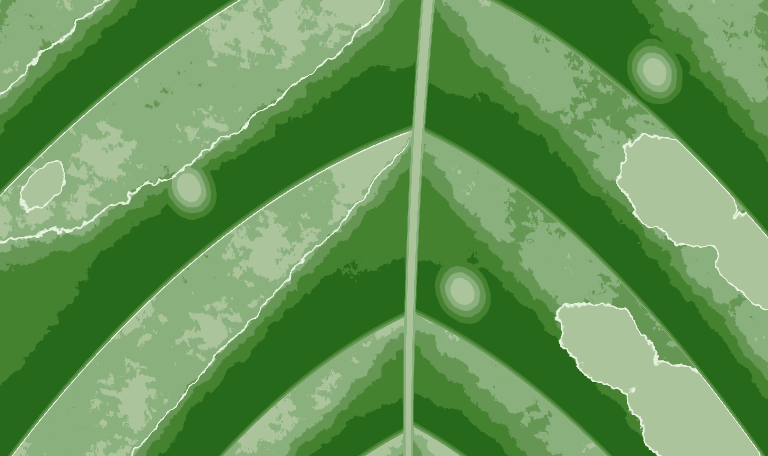
Give the GLSL for this texture, as a Shadertoy shader.

```glsl
// Macro view of a green leaf in flat tones: midrib, curved side veins, pale lobes and thin outlines.

vec2 hash2(vec2 c) {
    return fract(sin(vec2(dot(c, vec2(127.1, 311.7)), dot(c, vec2(269.5, 183.3)))) * 4375.85);
}

// Distance to the nearest scattered cell centre
float cellular(vec2 p) {
    vec2 base = floor(p), f = p - base;
    float nearest = 2.0;
    for (int j = -1; j <= 1; j++)
    for (int i = -1; i <= 1; i++) {
        vec2 o = vec2(i, j);
        nearest = min(nearest, length(o + hash2(base + o) - f));
    }
    return nearest;
}

// Layered sines, turned and bent at each octave
float ripple(vec2 p) {
    float sum = 0.0, amp = 0.5;
    for (int i = 0; i < 5; i++) {
        sum += amp * sin(p.x + 1.3 * sin(p.y)) * cos(p.y * 0.9 + float(i));
        p = mat2(1.3, 1.4, -1.4, 1.3) * p + 2.7;
        amp *= 0.62;
    }
    return sum;
}

float ellipse(vec2 p, vec2 radii, float angle) {
    float c = cos(angle), s = sin(angle);
    p = mat2(c, -s, s, c) * p;
    return (length(p / radii) - 1.0) * min(radii.x, radii.y);
}

// Drop of a side vein below its root, at distance u from the midrib
float veinDrop(float u, bool left) {
    return left ? u * (0.34 + 0.56 * u) : u * (0.44 + 0.62 * u);
}

vec3 leafTone(float level) {
    vec3 tones[6] = vec3[6](vec3(0.15, 0.41, 0.10), vec3(0.27, 0.51, 0.19), vec3(0.40, 0.59, 0.33),
                            vec3(0.54, 0.69, 0.49), vec3(0.67, 0.77, 0.61), vec3(0.83, 0.90, 0.80));
    float soft = clamp(fwidth(level) * 0.6, 0.01, 0.2);
    vec3 col = tones[0];
    for (int i = 1; i < 6; i++)
        col = mix(col, tones[i], smoothstep(-soft, soft, level - float(i) + 0.5));
    return col;
}

void mainImage(out vec4 fragColor, in vec2 fragCoord) {
    vec2 p = fragCoord / iResolution.y;
    float px = 1.0 / iResolution.y;
    float depth = 1.0 - p.y;
    float side = p.x - (0.895 + 0.044 * p.y * p.y);
    float u = abs(side);
    bool left = side < 0.0;

    // Find the band between two neighbouring side veins
    float leftRoot[5] = float[5](-0.66, -0.19, 0.281, 0.69, 0.945);
    float leftBend[5] = float[5](0.65, 0.8, 1.0, 1.35, 1.5);
    float rightRoot[5] = float[5](-0.6, -0.055, 0.285, 0.684, 0.93);
    float rightBend[5] = float[5](0.8, 0.8, 1.0, 1.02, 1.2);
    float drop = veinDrop(u, left), below = 0.0, gap = 0.35, veinDist = 1.0;
    int band = 0;
    for (int i = 0; i < 5; i++) {
        float root = left ? leftRoot[i] : rightRoot[i];
        float bend = left ? leftBend[i] : rightBend[i];
        float d = depth - root - bend * drop;
        veinDist = min(veinDist, abs(d) * 0.72);
        if (i == 0 || d > 0.0) { below = d; band = i; gap = 0.35; }
        else if (band == i - 1) gap = below - d;
    }
    float t = below / gap;

    // Pale zone under each vein, with a ragged lower border
    float rough = ripple(p * 34.0);
    float grain = ripple(p * 75.0 + 9.0);
    float reach = 0.6 * (1.0 - exp(-u * (band == 1 && left ? 9.0 : 4.8)));
    if (left && band == 1) reach -= 0.65 * u * u * u * u;
    float border = (reach - t) * gap * 0.7 + 0.013 * rough;
    float pale = smoothstep(-0.075, 0.035, border);
    float blobs = 0.55 - cellular(p * 5.2 + 0.05 * rough);
    float level = pale * ((left ? 3.1 : 2.5) + 1.5 * blobs) + 0.38 * grain * (0.4 + pale);
    level += 0.9 * exp(-30.0 * u * u) * (1.0 - smoothstep(0.55, 0.85, t));
    if (left) level += 0.9 * smoothstep(0.5, 0.85, u) * (1.0 - smoothstep(0.55, 0.9, t)) * (1.0 - pale);

    // Outlined lobes: x, depth and two radii
    vec4 lobes[5] = vec4[5](vec4(1.487, 0.417, 0.145, 0.1), vec4(1.69, 0.58, 0.14, 0.09),
                            vec4(1.333, 0.757, 0.125, 0.075), vec4(1.53, 0.93, 0.17, 0.105),
                            vec4(0.095, 0.41, 0.035, 0.055));
    float lobe = 1.0;
    for (int i = 0; i < 5; i++)
        lobe = min(lobe, ellipse(vec2(p.x, depth) - lobes[i].xy, lobes[i].zw, 0.72));
    lobe = max(lobe + 0.014 * rough, max((t - 0.78) * gap, -below * 0.7));
    level = mix(level, 3.9 + 0.35 * grain, smoothstep(0.004, -0.004, -lobe) < 0.5 ? 0.0 : 1.0 - step(0.0, lobe));
    if (lobe < 0.0) level = 3.9 + 0.35 * grain;

    // Small pale spots
    vec2 spots[3] = vec2[3](vec2(1.436, 0.842), vec2(0.415, 0.588), vec2(1.015, 0.36));
    for (int i = 0; i < 3; i++) {
        float r = ellipse(p - spots[i], vec2(0.024, 0.03), 0.4) / 0.024;
        level = max(level, 3.6 - 2.2 * r - 1.6 * max(-r - 0.3, 0.0) + 0.3 * rough);
    }

    // Side veins and midrib
    level = max(level, 2.7 - veinDist * 260.0);
    float ribWidth = mix(0.008, 0.0125, p.y);
    level = mix(level, 3.0, 1.0 - smoothstep(ribWidth, ribWidth + 0.005, u));
    level = mix(level, 4.0, 1.0 - smoothstep(ribWidth - 0.004, ribWidth - 0.001, u));
    vec3 col = leafTone(clamp(level, 0.0, 4.4));

    // Thin bright outlines
    float outline = abs(lobe);
    if (left && band < 3) outline = min(outline, abs(min(border, below * 0.7)));
    float ink = 1.0 - smoothstep(0.0008, 0.0008 + 1.2 * px, outline);
    col = mix(col, vec3(0.9, 0.95, 0.87), ink * smoothstep(0.012, 0.03, u));
    fragColor = vec4(col, 1.0);
}
```
